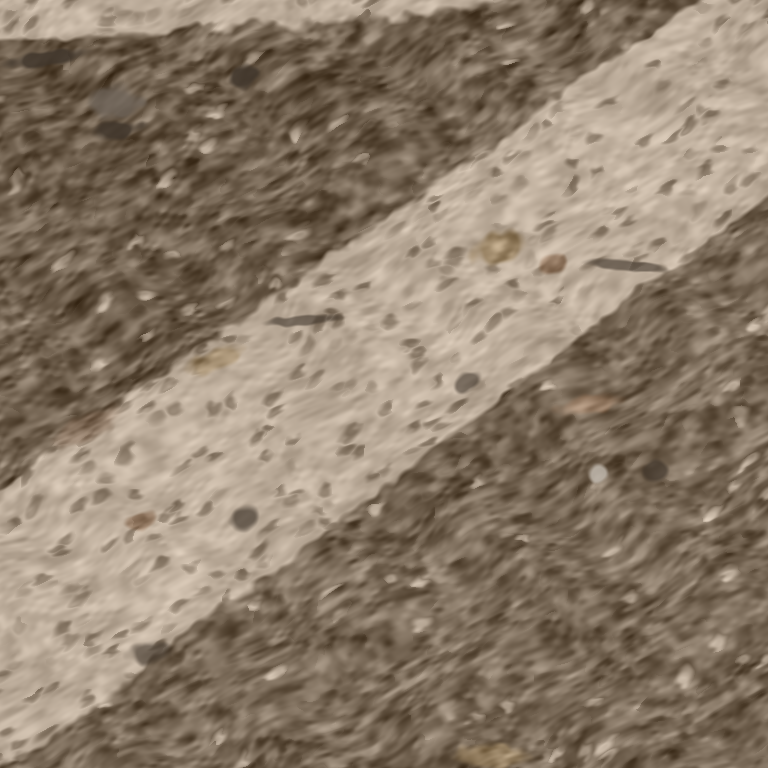
A WebGL 1 fragment shader for this texture:

```glsl
precision highp float;
// Weathered pale paint stripe running diagonally over coarse brown asphalt.
// Straight edges are roughened by noise; slanted layered noise and cellular
// chips give the grain, and soft ellipses add the larger stones, holes and cracks.

uniform vec2 u_resolution;

const vec3 WARM_TINT = vec3(0.0, -0.062, -0.132);  // offset from tone to colour
const float ASPHALT_TONE = 0.455;
const float PAINT_TONE = 0.745;
const float ASPHALT_CONTRAST = 0.44;
const float PAINT_CONTRAST = 0.25;
const float PIT_DEPTH = 0.21;
const float GRAIN_ANGLE = 0.48;
const vec2 GRAIN_SCALE = vec2(38.0, 82.0);
const vec2 CHIP_SCALE = vec2(34.0, 58.0);
const float EDGE_ROUGHNESS = 0.026;
const float EDGE_SOFTNESS = 0.005;

float hash(vec2 p) {
  return fract(sin(dot(p, vec2(127.1, 311.7))) * 43758.55);
}

vec2 rotate(vec2 p, float angle) {
  float c = cos(angle), s = sin(angle);
  return vec2(c * p.x + s * p.y, c * p.y - s * p.x);
}

float valueNoise(vec2 p) {
  vec2 cell = floor(p), f = fract(p);
  f = f * f * (3.0 - 2.0 * f);
  float low = mix(hash(cell), hash(cell + vec2(1.0, 0.0)), f.x);
  float high = mix(hash(cell + vec2(0.0, 1.0)), hash(cell + vec2(1.0)), f.x);
  return mix(low, high, f.y);
}

// Distance to the nearest chip centre, and a random value for that chip
vec2 chips(vec2 p) {
  vec2 cell = floor(p);
  vec2 nearest = vec2(9.0, 0.0);
  for (int j = -1; j <= 1; j++) {
    for (int i = -1; i <= 1; i++) {
      vec2 id = cell + vec2(float(i), float(j));
      vec2 centre = id + 0.15 + 0.7 * vec2(hash(id), hash(id + 37.0));
      float d = length(p - centre);
      if (d < nearest.x) nearest = vec2(d, hash(id + 71.0));
    }
  }
  return nearest;
}

// Soft tilted ellipse with a ragged rim
float blob(vec2 p, vec2 centre, vec2 radius, float angle) {
  float d = length(rotate(p - centre, angle) / radius);
  d += 0.5 * (valueNoise(p * 75.0) - 0.5);
  return 1.0 - smoothstep(0.65, 1.2, d);
}

// Painted areas: the diagonal stripe and the strip along the top
float paintMask(vec2 p) {
  float rough = valueNoise(p * 24.0) * 0.6 + valueNoise(p * 70.0) * 0.4 - 0.5;
  float shift = rough * EDGE_ROUGHNESS;
  float below = 0.364 + 0.70 * p.x - p.y + shift;
  float above = p.y - (0.755 * p.x - 0.01) + shift;
  float strip = p.y - (0.948 + 0.06 * p.x) - 0.3 * max(p.x - 0.6, 0.0) + shift;
  float stripe = min(below, above);
  return smoothstep(-EDGE_SOFTNESS, EDGE_SOFTNESS, max(stripe, strip));
}

void main() {
  vec2 p = gl_FragCoord.xy / u_resolution;

  // Slanted grain, bent slightly by layered sines
  vec2 bend = 0.006 * vec2(sin(p.y * 31.0 + 2.0 * sin(p.x * 17.0)),
                           sin(p.x * 27.0 + 2.0 * sin(p.y * 21.0)));
  vec2 q = rotate(p + bend, GRAIN_ANGLE);
  float grain = 0.58 * valueNoise(q * GRAIN_SCALE)
              + 0.42 * valueNoise(q * GRAIN_SCALE * 2.1 + 13.0) - 0.5;
  float patches = valueNoise(p * 9.0) - 0.5;
  vec2 chip = chips(q * CHIP_SCALE + 0.8 * grain);
  float chipCore = 1.0 - smoothstep(0.15, 0.55, chip.x);

  // Asphalt: mixed stones, lighter toward the lower right
  float asphalt = ASPHALT_TONE + ASPHALT_CONTRAST * grain + 0.05 * patches;
  asphalt += 0.16 * (chip.y - 0.5) * chipCore + 0.04 * (p.x - p.y);
  asphalt += 0.16 * step(0.95, chip.y) * chipCore;

  // Paint: smooth coat with scattered pits
  float paint = PAINT_TONE + PAINT_CONTRAST * grain + 0.04 * patches;
  paint -= PIT_DEPTH * smoothstep(0.58, 0.9, chip.y) * chipCore;

  vec3 color = vec3(mix(asphalt, paint, paintMask(p))) + WARM_TINT;

  // Tan and reddish stones
  vec3 shade = vec3(0.5 * grain);
  vec3 tan1 = vec3(0.62, 0.53, 0.40) + shade;
  vec3 rust = vec3(0.55, 0.43, 0.33) + shade;
  color = mix(color, tan1, 0.85 * blob(p, vec2(0.650, 0.677), vec2(0.034, 0.021), 0.35));
  color = mix(color, tan1, 0.75 * blob(p, vec2(0.280, 0.532), vec2(0.040, 0.014), 0.4));
  color = mix(color, tan1, 0.80 * blob(p, vec2(0.640, 0.015), vec2(0.042, 0.018), 0.0));
  color = mix(color, rust, 0.70 * blob(p, vec2(0.720, 0.655), vec2(0.018, 0.012), 0.3));
  color = mix(color, rust, 0.70 * blob(p, vec2(0.768, 0.473), vec2(0.040, 0.013), 0.15));
  color = mix(color, rust, 0.65 * blob(p, vec2(0.183, 0.322), vec2(0.020, 0.012), 0.4));
  color = mix(color, rust * 0.8, 0.6 * blob(p, vec2(0.115, 0.445), vec2(0.045, 0.017), 0.5));
  color = mix(color, vec3(0.43, 0.39, 0.35), 0.8 * blob(p, vec2(0.150, 0.865), vec2(0.036, 0.022), 0.1));
  color = mix(color, vec3(0.76, 0.73, 0.69), 0.8 * blob(p, vec2(0.780, 0.383), vec2(0.012), 0.0));

  // Holes and cracks
  float hole = blob(p, vec2(0.319, 0.900), vec2(0.018, 0.015), 0.3);
  hole = max(hole, blob(p, vec2(0.150, 0.831), vec2(0.036, 0.012), 0.1));
  hole = max(hole, blob(p, vec2(0.058, 0.924), vec2(0.050, 0.010), 0.15));
  hole = max(hole, 0.7 * blob(p, vec2(0.195, 0.150), vec2(0.029, 0.015), 0.1));
  hole = max(hole, 0.8 * blob(p, vec2(0.319, 0.325), vec2(0.018, 0.014), 0.4));
  hole = max(hole, 0.8 * blob(p, vec2(0.853, 0.388), vec2(0.016, 0.014), 0.2));
  hole = max(hole, 0.7 * blob(p, vec2(0.608, 0.502), vec2(0.019, 0.013), 0.5));
  hole = max(hole, 0.7 * blob(p, vec2(0.395, 0.583), vec2(0.052, 0.007), 0.08));
  hole = max(hole, 0.7 * blob(p, vec2(0.815, 0.654), vec2(0.055, 0.007), -0.08));
  color = mix(color, vec3(0.25, 0.21, 0.17), 0.85 * hole);

  gl_FragColor = vec4(clamp(color, 0.0, 1.0), 1.0);
}
```
